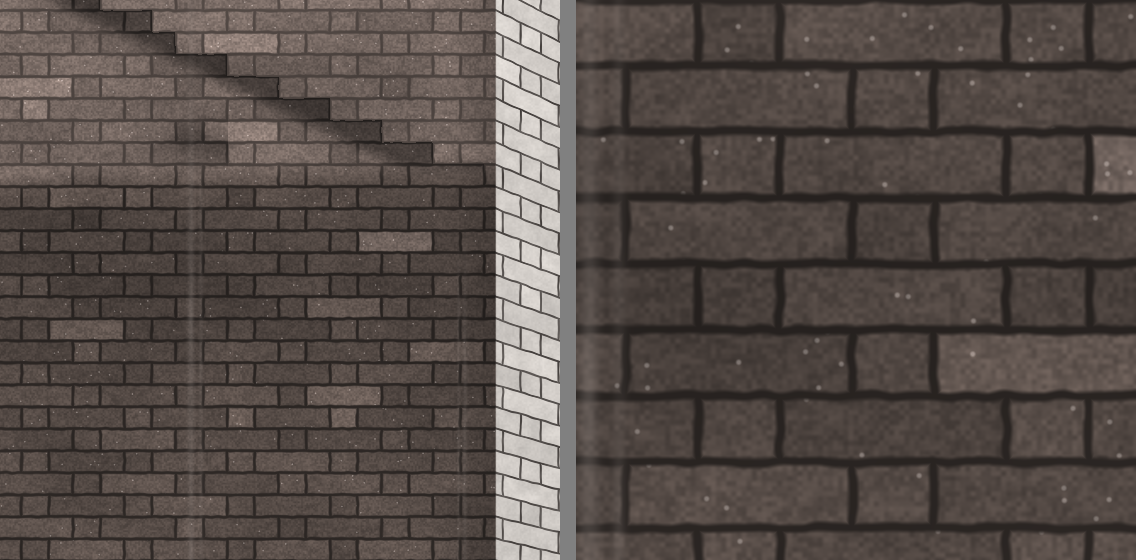
Left: the whole. Right: its middle third, enlarged.
This texture is drawn by a WebGL 1 fragment shader. Its source:

```glsl
precision highp float;
// Corner of a brick building in Flemish bond: a wide shaded wall with a stepped
// diagonal shadow and pale streaks, and a bright side wall seen in perspective.
// One bond function gives joints and brick ids; noise adds wear and grain.

#define COURSE 0.03932          // height of one course
#define BASE 0.0378             // height of the lowest full bed joint
#define CORNER 0.8854           // x of the building corner
#define FRONT_PERIOD 0.1837     // header plus stretcher, front wall
#define SIDE_PERIOD 0.1354      // header plus stretcher, side wall
#define HEADER 0.266            // header share of a period
#define SHADE vec3(0.335, 0.294, 0.274)
#define LIT vec3(0.455, 0.402, 0.378)
#define PALE vec3(0.845, 0.825, 0.805)
#define SIDE_MORTAR vec3(0.25, 0.23, 0.22)

uniform vec2 u_resolution;

struct Brick { float edge; float centre; vec2 id; };

float hash(vec2 p) {
  vec3 q = fract(vec3(p.xyx) * 0.1031);
  q += dot(q, q.yzx + 33.33);
  return fract((q.x + q.y) * q.z);
}

float noise(vec2 p) {
  vec2 i = floor(p), f = fract(p);
  f = f * f * (3.0 - 2.0 * f);
  return mix(mix(hash(i), hash(i + vec2(1.0, 0.0)), f.x),
             mix(hash(i + vec2(0.0, 1.0)), hash(i + 1.0), f.x), f.y);
}

float fbm(vec2 p) {
  float sum = 0.0, gain = 0.5;
  for (int i = 0; i < 4; i++) {
    sum += gain * noise(p);
    p = p * 2.03 + 17.1;
    gain *= 0.5;
  }
  return sum / 0.9375;
}

float bell(float x, float centre, float width) {
  float d = (x - centre) / width;
  return exp(-d * d);
}

// Alternating headers and stretchers; even courses shift by half a period.
Brick bond(float x, float height, float start, float period) {
  float y = (height - BASE) / COURSE;
  float row = floor(y);
  float t = (x - start) / period - 0.5 * (1.0 - mod(row, 2.0));
  float f = fract(t);
  float isHeader = step(f, HEADER);
  float left = mix(HEADER, 0.0, isHeader);
  float right = mix(1.0, HEADER, isHeader);
  float dx = min(f - left, right - f) * period;
  float dy = min(fract(y), 1.0 - fract(y)) * COURSE;
  return Brick(min(dx, dy), x + (0.5 * (left + right) - f) * period,
               vec2(floor(t) * 2.0 + 1.0 - isHeader, row));
}

// Tiny bright grains, one candidate per cell.
float specks(vec2 p) {
  vec2 cell = floor(p);
  vec2 spot = 0.3 + 0.4 * vec2(hash(cell + 5.3), hash(cell + 91.7));
  return step(0.972, hash(cell + 40.0)) * smoothstep(0.35, 0.08, distance(fract(p), spot));
}

vec3 frontWall(vec2 uv) {
  vec2 wobble = vec2(noise(uv * 90.0), noise(uv * 90.0 + 50.0)) - 0.5;
  vec2 p = uv + wobble * 0.0022;
  Brick b = bond(p.x, p.y, 0.0384, FRONT_PERIOD);
  float down = 1.0 - uv.y;

  // Light above, shade below, darker towards the corner
  float lit = smoothstep(-0.03, 0.03, uv.y - 0.675 - 0.03 * uv.x);
  vec3 tone = mix(SHADE * (1.05 - 0.16 * bell(uv.y, 0.5, 0.25)), LIT, lit);
  tone *= 1.0 - 0.14 * smoothstep(0.78, CORNER, uv.x);
  tone *= 0.86 + 0.28 * fbm(uv * 6.0);

  // Diagonal shadow: soft lower side, upper side stepping along whole bricks
  float reach = 0.1825 + 0.0771 * (24.0 - b.id.y);
  float band = smoothstep(0.0, 0.09, uv.x - 0.045 - 2.09 * down) * step(b.centre, reach);
  float patchDark = smoothstep(0.22, 0.37, uv.x) * step(uv.x, 0.408) * bell(down, 0.255, 0.038);
  float shadow = lit * max(band, 0.7 * patchDark);
  tone *= 1.0 - 0.4 * shadow;

  // Brick variation, grain and specks
  float pick = hash(b.id + 60.0);
  vec3 brick = tone * (0.9 + 0.18 * pick + 0.16 * step(0.965, pick));
  float accent = step(abs(b.centre - 0.705), 0.01) * step(abs(b.id.y - 13.0), 0.1);
  brick = mix(brick, LIT, 0.85 * accent);
  brick *= 0.78 + 0.26 * noise(uv * 330.0) + 0.2 * fbm(uv * vec2(70.0, 110.0));
  brick += 0.2 * specks(uv * 150.0);

  // Soft mortar joints, fainter in the light
  float joint = smoothstep(0.0045, 0.001, b.edge);
  vec3 mortar = tone * mix(0.5, 0.66, lit * (1.0 - shadow));
  vec3 color = mix(brick, mortar, joint);

  // Pale vertical streaks
  float streak = bell(uv.x, 0.341, 0.006) + 0.6 * bell(uv.x, 0.359, 0.004);
  streak *= mix(0.3, 1.0, smoothstep(0.85, 0.4, uv.y));
  streak += (0.55 * bell(uv.x, 0.819, 0.003) + 0.6 * bell(uv.x, 0.830, 0.004))
          * smoothstep(0.65, 0.35, uv.y);
  streak *= 0.55 + 0.7 * noise(vec2(uv.x * 120.0, uv.y * 14.0));
  return mix(color, vec3(0.62, 0.58, 0.56), 0.26 * streak);
}

vec3 sideWall(vec2 uv) {
  // Undo the slant, which flattens towards the bottom
  float dx = uv.x - CORNER;
  float down = (1.0 - uv.y - 0.5 * dx) / (1.0 - 0.28 * dx);
  vec2 p = vec2(uv.x, 1.0 - down) + (noise(uv * 80.0) - 0.5) * 0.0018;
  Brick b = bond(p.x, p.y, 0.9297, SIDE_PERIOD);
  vec3 brick = PALE * (0.94 + 0.08 * hash(b.id + 20.0)) * (0.97 + 0.04 * uv.y);
  brick *= 0.91 + 0.13 * fbm(uv * 45.0) + 0.05 * noise(uv * 300.0);
  float joint = smoothstep(0.003, 0.0007, b.edge);
  return mix(brick, SIDE_MORTAR, joint * (0.75 + 0.25 * noise(uv * 60.0)));
}

void main() {
  vec2 uv = gl_FragCoord.xy / u_resolution;
  float pixel = 1.0 / u_resolution.x;
  float side = smoothstep(-pixel, pixel, uv.x - CORNER);
  gl_FragColor = vec4(mix(frontWall(uv), sideWall(uv), side), 1.0);
}
```
